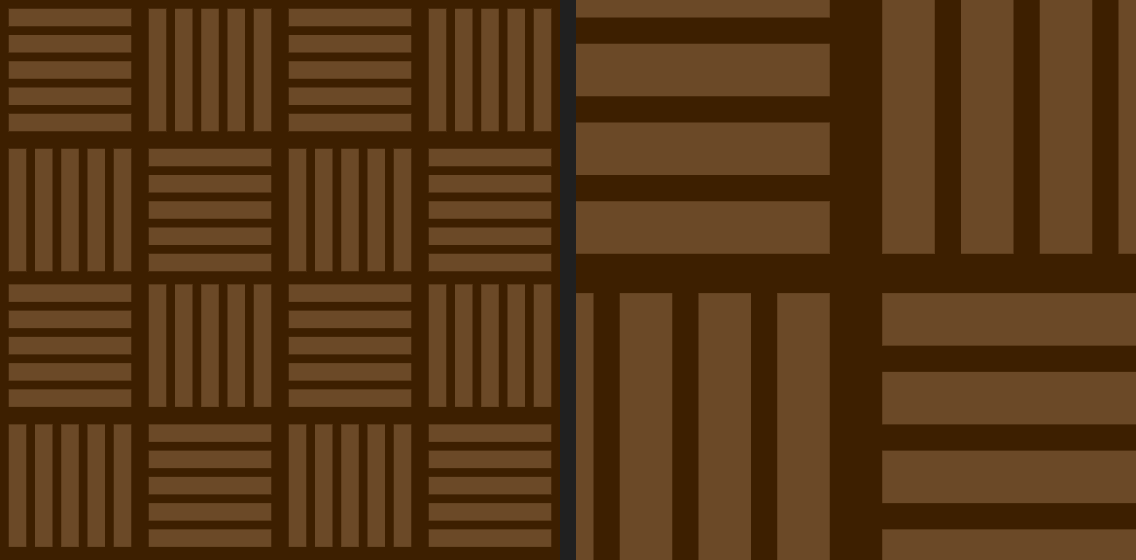
Left, the full canvas; right, a detail of the centre.
Give the GLSL for this pattern, as a three.js fragment shader.

```glsl
// Basket-weave parquet: square tiles of five wooden slats, turned alternately.
varying vec2 vUv;

// Signed distance to an axis-aligned box.
float boxDistance(vec2 p, vec2 halfSize) {
  vec2 d = abs(p) - halfSize;
  return max(d.x, d.y);
}

// Five slats, 14 long and 2 wide, spaced 3 apart; p.x runs along them.
float slatDistance(vec2 p) {
  float index = clamp(floor((p.y + 0.5) / 3.0), 0.0, 4.0);
  return boxDistance(p - vec2(7.0, 1.0 + 3.0 * index), vec2(7.0, 1.0));
}

void main() {
  // 64 units per side, measured from the top left.
  vec2 p = vec2(vUv.x, 1.0 - vUv.y) * 64.0;

  // Rows come in pairs 31.5 high, so every second gap is narrower.
  float pairY = mod(p.y, 31.5);
  float lowerRow = step(16.0, pairY);
  vec2 tile = vec2(mod(p.x, 16.0), pairY - 16.0 * lowerRow) - 1.0;

  // Checkerboard of horizontal and vertical slats.
  float upright = mod(floor(p.x / 16.0) + lowerRow, 2.0);
  vec2 slat = upright > 0.5 ? tile.yx : tile;

  // Edge smoothing over one pixel.
  float pixel = max(fwidth(p.x), fwidth(p.y));
  float wood = clamp(0.5 - slatDistance(slat) / pixel, 0.0, 1.0);

  vec3 groove = vec3(0.24, 0.123, 0.0);
  vec3 timber = vec3(0.42, 0.288, 0.153);
  gl_FragColor = vec4(mix(groove, timber, wood), 1.0);
}
```
